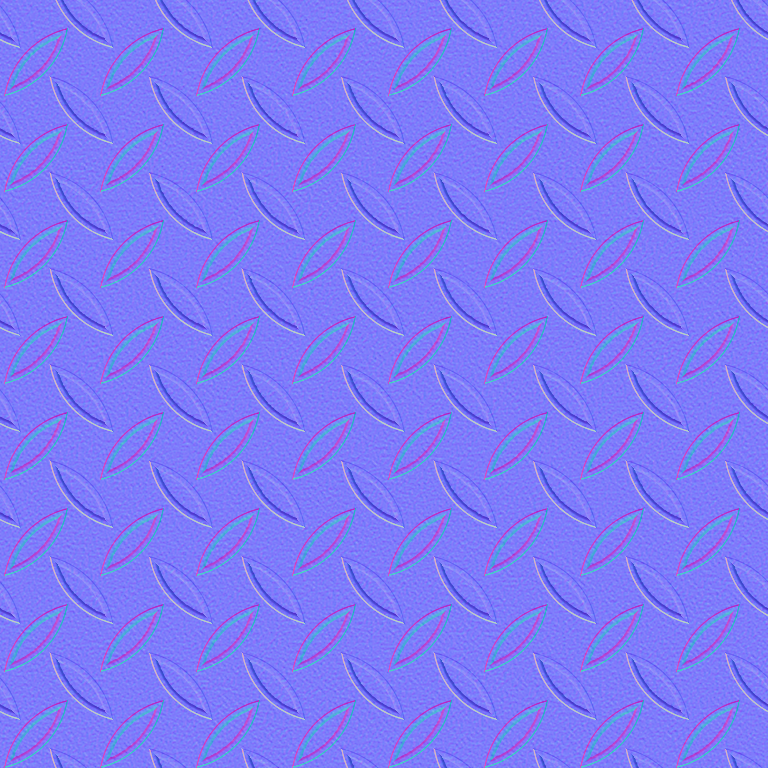
Write a three.js fragment shader that draws this texture map.

```glsl
// Tangent-space normal map of diamond tread plate with crossed raised lenses and fine grain.
#define REPEATS 8.0        // tread cells across and up
#define HALF_SPAN vec2(0.325, 0.346) // centre to tip of a lens, in cells
#define HALF_WIDTH 0.142   // lens half width, in cells
#define BEVEL 0.066        // width of the sloped rim
#define GROOVE 0.006       // half width of the outer groove
#define BEVEL_TILT 0.9     // steepness at the inner crease
#define GROOVE_TILT 1.3    // steepness of the groove
#define SOFT 0.006         // edge smoothing, in cells
#define STAGGER 0.036      // shift of every other falling lens
#define GRAIN 211.0        // coarse grain cells per tile
#define FINE_GRAIN 307.0   // fine grain cells per tile
#define ROUGHNESS 0.08     // grain steepness

varying vec2 vUv;

// Random unit vector for a lattice corner, wrapping after period cells
vec2 cornerGradient(vec2 corner, float period) {
  vec3 h = fract(mod(corner, period).xyx * vec3(0.1031, 0.1030, 0.0973));
  h += dot(h, h.yzx + 33.33);
  float angle = 6.28318 * fract((h.x + h.y) * h.z);
  return vec2(cos(angle), sin(angle));
}

// Tileable gradient noise
float gradientNoise(vec2 uv, float period) {
  vec2 p = uv * period;
  vec2 i = floor(p);
  vec2 f = p - i;
  vec2 w = f * f * f * (f * (f * 6.0 - 15.0) + 10.0);
  vec2 x = vec2(1.0, 0.0);
  float a = dot(cornerGradient(i, period), f);
  float b = dot(cornerGradient(i + x.xy, period), f - x.xy);
  float c = dot(cornerGradient(i + x.yx, period), f - x.yx);
  float d = dot(cornerGradient(i + x.xx, period), f - x.xx);
  return mix(mix(a, b, w.x), mix(c, d, w.x), w.y);
}

float grainHeight(vec2 uv) {
  return gradientNoise(uv, GRAIN) + 0.6 * gradientNoise(uv, FINE_GRAIN);
}

// Downhill slope of the grain by finite differences, flattened where gentle
vec2 grainTilt(vec2 uv, float height) {
  float e = 0.35 / GRAIN;
  vec2 rise = vec2(grainHeight(uv + vec2(e, 0.0)), grainHeight(uv + vec2(0.0, e))) - height;
  rise *= (0.6 + length(rise)) / 0.35;
  return -rise * ROUGHNESS * vec2(0.85, 1.1) - vec2(0.01, 0.03);
}

// Tilt of one lens: a thin groove outside, a bevel steepening to the crease, a flat top
vec2 lensTilt(vec2 q, vec2 tip, float wobble) {
  float halfLength = length(tip);
  vec2 along = tip / halfLength;
  vec2 across = vec2(along.y, -along.x);
  vec2 local = vec2(dot(q, across), dot(q, along));

  // Intersection of two discs
  float radius = (halfLength * halfLength + HALF_WIDTH * HALF_WIDTH) / (2.0 * HALF_WIDTH);
  vec2 arm = vec2(abs(local.x) + radius - HALF_WIDTH, local.y);
  float dist = length(arm) - radius;
  vec2 normal = normalize(arm * vec2(1.0, 0.4)) * vec2(local.x < 0.0 ? -1.0 : 1.0, 1.0);
  vec2 outward = across * normal.x + along * normal.y;

  float groove = 1.0 - smoothstep(GROOVE - SOFT, GROOVE + SOFT, abs(dist));
  float depth = -dist + wobble;
  float rim = smoothstep(GROOVE, GROOVE + SOFT, depth)
            * (1.0 - smoothstep(BEVEL - SOFT, BEVEL + SOFT, depth));

  // Flanks facing up and left are broad and mild, the others crease sharply
  float mild = smoothstep(0.4, 1.1, outward.y - outward.x);
  float steepness = mix(0.1, 1.0, smoothstep(mix(0.45, 0.25, mild), 0.9, depth / BEVEL));
  steepness *= mix(1.0, 0.8, mild);

  // Flanks facing up and right are worn shallower
  float worn = smoothstep(0.5, 1.2, outward.x + outward.y);
  float bevelTilt = rim * steepness * BEVEL_TILT * mix(1.0, 0.25, worn);
  return outward * (bevelTilt - groove * GROOVE_TILT * mix(1.0, 0.25, worn));
}

// Offset from the nearest lens centre, with odd columns shifted
vec2 nearestLens(vec2 cell, vec2 centre, float shift) {
  vec2 q = cell - centre;
  vec2 id = floor(q + 0.5);
  return q - id - vec2(shift * mod(id.x, 2.0), 0.0);
}

void main() {
  vec2 cell = vUv * REPEATS;
  float height = grainHeight(vUv);
  float wobble = 0.005 * height;

  // Rising and falling lenses, half a cell apart
  vec2 rising = nearestLens(cell, vec2(0.375, 0.354), 0.0);
  vec2 falling = nearestLens(cell, vec2(0.849, 0.854), STAGGER);
  vec2 tilt = lensTilt(rising, HALF_SPAN, wobble);
  tilt += lensTilt(falling, HALF_SPAN * vec2(-1.0, 1.0), wobble);
  float steep = smoothstep(0.2, 0.7, length(tilt));
  tilt += grainTilt(vUv, height);

  // Pack the normal into colour, shortened on steep slopes
  vec3 surface = normalize(vec3(tilt, 1.0));
  surface.z *= 0.97 - 0.15 * steep;
  gl_FragColor = vec4(surface * 0.5 + 0.5, 1.0);
}
```
